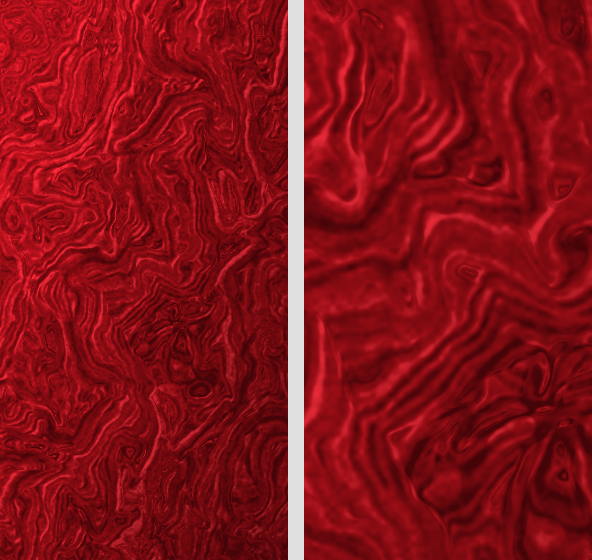
Left: the whole. Right: its middle third, enlarged.
Write a Shadertoy shader that draws this texture.

```glsl
// Red embossed burl: swirling grain lines pressed into a glossy surface.
// Contours of a domain-warped noise field become evenly dense, forking strata,
// shaded by a light from the upper left that fades to the lower right.

const vec3 SHADOW = vec3(0.27, 0.015, 0.03);
const vec3 BODY   = vec3(0.54, 0.045, 0.072);
const vec3 GLOW   = vec3(0.88, 0.085, 0.145);
const vec3 SHEEN  = vec3(0.04, 0.07, 0.07);

const vec2  SWIRL_SCALE   = vec2(4.3, 3.7);   // swirls per canvas width
const float WARP          = 1.6;              // how far the flow folds over itself
const vec2  DRIFT         = vec2(1.5, -0.5);  // bias towards leaning upright grain
const float LINE_DENSITY  = 105.0;            // fine strata per canvas width
const float FOLD_DENSITY  = 38.0;             // broad strata per canvas width
const float RAGGED        = 0.007;            // small wobble of the lines
const float RAGGED_SCALE  = 38.0;
const float FLECK_SCALE   = 95.0;
const float GRIT_SCALE    = 150.0;
const float SLOPE_STEP    = 0.004;
const float BASE_TONE     = 0.44;
const vec2  LIGHT_DIR     = vec2(-0.77, 0.64);
const vec2  FALLOFF       = vec2(-0.30, 0.30);

float hash(vec2 p) {
    return fract(sin(dot(p, vec2(127.1, 311.7))) * 43758.5453);
}

float noise(vec2 p) {
    vec2 i = floor(p), f = fract(p);
    f = f * f * f * (f * (f * 6.0 - 15.0) + 10.0);
    return mix(mix(hash(i), hash(i + vec2(1, 0)), f.x),
               mix(hash(i + vec2(0, 1)), hash(i + vec2(1, 1)), f.x), f.y);
}

float fbm(vec2 p) {
    float sum = 0.0, amp = 0.55;
    for (int i = 0; i < 3; i++) {
        sum += amp * noise(p);
        p = mat2(1.6, 1.2, -1.2, 1.6) * p + 7.3;
        amp *= 0.42;
    }
    return sum;
}

// Flow field whose contours are the grain lines
float flow(vec2 p) {
    vec2 q = p * SWIRL_SCALE + vec2(11.0, 4.0);
    vec2 bend = vec2(fbm(q), fbm(q + vec2(5.2, 31.3))) - 0.45;
    return fbm(q + WARP * bend + 17.0) + dot(DRIFT, p);
}

// Smooth random profile across the grain
float profile(float x, float seed) {
    float i = floor(x), f = fract(x);
    f = f * f * (3.0 - 2.0 * f);
    return mix(hash(vec2(i, seed)), hash(vec2(i + 1.0, seed)), f) - 0.5;
}

// Height and slope of one layer of strata
vec2 layer(float x, float seed) {
    return vec2(profile(x, seed),
                profile(x + 0.5, seed) - profile(x - 0.5, seed));
}

// Strata that fork where the flow spreads, to keep their spacing even
vec2 strata(float field, float steep, float density) {
    float level = clamp(log2(density / max(steep, 0.05)), 1.0, 9.0);
    float low = floor(level);
    float blend = smoothstep(0.2, 0.8, level - low);
    vec2 coarse = layer(field * exp2(low), low);
    vec2 fine = layer(field * exp2(low + 1.0), low + 1.0);
    return mix(coarse, fine, blend) / length(vec2(blend, 1.0 - blend));
}

void mainImage(out vec4 fragColor, in vec2 fragCoord) {
    vec2 p = fragCoord / iResolution.x;
    vec2 uv = fragCoord / iResolution.xy;

    // Field and its slope
    vec2 wobble = vec2(noise(p * RAGGED_SCALE), noise(p * RAGGED_SCALE + 50.0)) - 0.5;
    vec2 s = p + RAGGED * wobble;
    float field = flow(s);
    vec2 slope = vec2(flow(s + vec2(SLOPE_STEP, 0)),
                      flow(s + vec2(0, SLOPE_STEP))) - field;
    slope /= SLOPE_STEP;
    float steep = length(slope);
    float facing = -dot(slope, LIGHT_DIR) / (steep + 0.4);

    // Fine ridges, broad folds and deep grooves
    vec2 ridge = strata(field, steep, LINE_DENSITY);
    vec2 fold = strata(field + 20.0, steep, FOLD_DENSITY);
    float groove = smoothstep(-0.25, -0.48, fold.x);

    // Flecks, surface grit and soft patches
    float fleck = noise(p * FLECK_SCALE + 30.0) - 0.5;
    float grit = noise(p * GRIT_SCALE) - 0.5;
    float patches = fbm(p * 5.0 + 60.0) - 0.45;

    // Combine relief with the broad light
    float light = dot(uv - 0.5, FALLOFF);
    float relief = 0.38 * ridge.x + 0.24 * fold.x + 0.12 * fleck + 0.14 * grit
                 + facing * (0.38 * ridge.y + 0.20 * fold.y + 0.06)
                 - 0.14 * groove;
    float tone = BASE_TONE + light + 0.15 * patches + relief * (1.0 + 0.7 * light);
    tone = clamp(tone, 0.0, 1.1);

    // Colour ramp with pale sheen on the crests
    vec3 color = mix(SHADOW, BODY, min(tone * 2.0, 1.0));
    color = mix(color, GLOW, max(tone * 2.0 - 1.0, 0.0));
    color += SHEEN * smoothstep(0.12, 0.42, relief);

    fragColor = vec4(clamp(color, 0.0, 1.0), 1.0);
}
```
